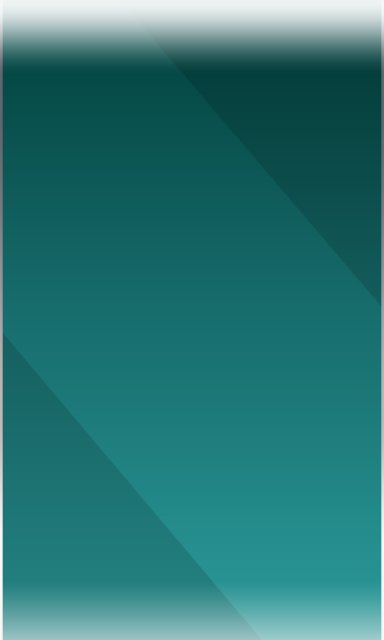
A Shadertoy shader for this background:

```glsl
// A teal vertical gradient crossed by two shaded diagonal corners,
// with white mist at the top and bottom and thin pale side rails.
// Built from ramps, signed line distances and smooth fades.

#define TEAL_DARK   vec3(0.020, 0.287, 0.275)
#define TEAL_MID    vec3(0.094, 0.431, 0.431)
#define TEAL_LIGHT  vec3(0.157, 0.576, 0.576)
#define MIST_COLOR  vec3(0.955, 0.965, 0.970)
#define RAIL_DARK   vec3(0.370, 0.400, 0.430)
#define RAIL_MID    vec3(0.740, 0.720, 0.725)
#define CORNER_SHADE 0.86
#define TOP_MIST    0.118
#define BOTTOM_MIST 0.092
#define RAIL_WIDTH  0.0068

// Signed distance to the line through a and b, positive on its upper right.
float lineDistance(vec2 p, vec2 a, vec2 b) {
    vec2 along = normalize(b - a);
    return dot(p - a, vec2(-along.y, along.x));
}

// Three-stop vertical ramp.
vec3 tealRamp(float y) {
    vec3 lower = mix(TEAL_LIGHT, TEAL_MID, smoothstep(-0.12, 1.0, (y - 0.09) / 0.41));
    lower = mix(lower, mix(TEAL_LIGHT, TEAL_MID, clamp((y - 0.09) / 0.41, 0.0, 1.0)), 0.75);
    return mix(lower, TEAL_DARK, clamp((y - 0.5) / 0.385, 0.0, 1.0));
}

// Side rails fade from white at the ends through gray near the top.
vec3 railColor(float y) {
    vec3 color = mix(vec3(0.97), RAIL_MID, smoothstep(0.14, 0.36, y));
    color = mix(color, RAIL_DARK, smoothstep(0.34, 0.84, y));
    return mix(color, MIST_COLOR, smoothstep(0.88, 0.99, y));
}

void mainImage(out vec4 fragColor, in vec2 fragCoord) {
    vec2 uv = fragCoord / iResolution.xy;
    vec2 pixel = 1.0 / iResolution.xy;
    vec2 aspect = vec2(iResolution.x / iResolution.y, 1.0);
    vec2 p = uv * aspect;

    // Shaded corners
    float upper = lineDistance(p, vec2(0.9935, 0.521) * aspect, vec2(0.476, 0.885) * aspect);
    float lower = lineDistance(p, vec2(0.682, 0.0) * aspect, vec2(0.0065, 0.4805) * aspect);
    upper = -upper;
    lower = -lower;
    float blur = pixel.y;
    float shade = max(smoothstep(-blur, blur, upper), 1.0 - smoothstep(-blur, blur, lower));
    vec3 color = tealRamp(uv.y) * mix(1.0, CORNER_SHADE, shade);

    // Mist at both ends
    float topMist = 0.98 * smoothstep(1.0 - TOP_MIST, 1.0, uv.y);
    float bottomMist = 0.58 * pow(clamp(1.0 - uv.y / BOTTOM_MIST, 0.0, 1.0), 1.2);
    color = mix(color, MIST_COLOR, max(topMist, bottomMist));

    // Side rails
    float edge = min(uv.x, 1.0 - uv.x);
    float rail = 1.0 - smoothstep(-0.5, 0.5, (edge - RAIL_WIDTH) / pixel.x);
    color = mix(color, railColor(uv.y), rail);

    fragColor = vec4(color, 1.0);
}
```
